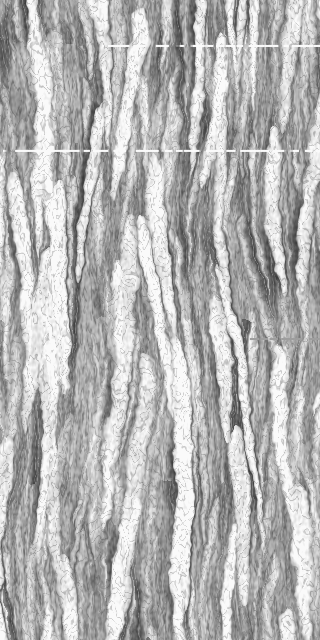
This texture map is drawn by a WebGL 1 fragment shader. Its source:

```glsl
precision highp float;
uniform vec2 u_resolution;

// Plate cells (width, length), in canvas widths
const vec2 SLIVER_CELL = vec2(0.045, 0.17);
const vec2 STRIP_CELL = vec2(0.075, 0.31);
const vec2 RIDGE_CELL = vec2(0.125, 0.50);
const float LEAN = 0.16;
const float EDGE = 0.0025;

// Tones
const float BED_TONE = 0.72;
const float SLIVER_TONE = 0.83;
const float STRIP_TONE = 0.92;
const float RIDGE_TONE = 1.01;
const float CRACK_TONE = 0.24;
const float LINE_DEPTH = 0.20;
const float GRAIN = 0.12;

// Seams: height, left end, tone
const vec3 SEAM_HIGH = vec3(1.857, 0.32, 1.0);
const vec3 SEAM_MID = vec3(1.529, 0.01, 1.0);
const vec3 SEAM_LOW = vec3(0.941, 0.78, 0.62);
const float SEAM_HALF = 0.0032;

vec2 hash2(vec2 p) {
  vec3 q = fract(p.xyx * vec3(0.1031, 0.1030, 0.0973));
  q += dot(q, q.yzx + 33.33);
  return fract((q.xx + q.yz) * q.zy);
}

float corner(vec2 cell, vec2 offset) {
  float angle = 6.2832 * hash2(cell).x;
  return dot(vec2(cos(angle), sin(angle)), offset);
}

// Gradient noise, about -0.7 to 0.7
float noise(vec2 p) {
  vec2 i = floor(p), f = p - i;
  vec2 u = f * f * f * (f * (f * 6.0 - 15.0) + 10.0);
  vec2 e = vec2(1.0, 0.0);
  return mix(mix(corner(i, f), corner(i + e, f - e), u.x),
             mix(corner(i + e.yx, f - e.yx), corner(i + e.xx, f - e.xx), u.x), u.y);
}

float fbm(vec2 p) {
  float sum = 0.0, amp = 1.0;
  for (int k = 0; k < 3; k++) {
    sum += amp * noise(p);
    p = p * 2.03 + 17.1;
    amp *= 0.45;
  }
  return sum;
}

// Thin level lines of a noise field: 1 on a line
float contour(float field, float width) {
  return 1.0 - smoothstep(0.0, width, abs(fract(field) - 0.5));
}

// Nearest leaning plate: inner distance, side (-1 to 1), random value
vec3 plates(vec2 p, vec2 cell, float seed) {
  vec2 g = p / cell, home = floor(g);
  vec3 best = vec3(-1.0, 0.0, 0.0);
  for (int j = -1; j <= 1; j++) {
    for (int i = -1; i <= 1; i++) {
      vec2 id = home + vec2(float(i), float(j));
      vec2 r = hash2(id + seed), s = hash2(id + seed + 57.0);
      vec2 o = (g - id - r) * cell;
      float t = o.y / (cell.y * mix(0.45, 0.95, s.x));
      float taper = sqrt(max(0.0, 1.0 - t * t * t * t)) * (0.8 + 0.25 * t);
      float x = o.x - LEAN * (2.0 * fract(r.x * 7.0 + s.y) - 1.0) * o.y;
      float d = cell.x * mix(0.14, 0.31, s.y) * taper - abs(x);
      if (d > best.x) best = vec3(d, clamp(x / 0.015, -1.0, 1.0), r.y);
    }
  }
  return best;
}

// Lays one set of plates, with the cracks beside them, over the tone below
float layPlates(float below, vec2 p, vec2 cell, float seed, float tone, float depth, float line) {
  vec3 plate = plates(p, cell, seed);
  float reach = cell.x * mix(0.08, 0.24, 0.5 - 0.5 * plate.y);
  float crack = smoothstep(-reach, 0.0, plate.x);
  crack *= depth * mix(0.25, 1.0, smoothstep(-0.1, 0.35, noise(p * vec2(6.0, 3.0) + seed)));
  below = mix(below, CRACK_TONE, crack);
  float rim = 1.0 - smoothstep(0.0, 0.010, plate.x);
  float top = tone - 0.10 * plate.z - 0.15 * rim + 0.12 * noise(p * vec2(34.0, 9.0) + seed);
  return mix(below, top * (1.0 - LINE_DEPTH * line), smoothstep(-EDGE, EDGE, plate.x));
}

float drawSeam(float tone, vec2 p, vec3 seam) {
  float band = 1.0 - smoothstep(SEAM_HALF - EDGE * 0.5, SEAM_HALF + EDGE * 0.5, abs(p.y - seam.x));
  float dash = smoothstep(-0.25, -0.12, noise(vec2(p.x * 45.0, seam.x * 9.0)));
  return mix(tone, seam.z, band * dash * step(seam.y, p.x));
}

void main() {
  vec2 p = gl_FragCoord.xy / u_resolution.x;

  // Slow bending, then ragged edges
  vec2 bent = p + vec2(0.07 * noise(p * vec2(2.6, 1.9) + 4.0), 0.0);
  vec2 ragged = bent;
  ragged.x += 0.012 * fbm(p * vec2(16.0, 12.0)) + 0.005 * noise(p * vec2(50.0, 42.0));
  ragged.y += 0.035 * fbm(p * vec2(24.0, 8.0) + 9.0);

  // Fibrous bed
  float fibre = fbm(bent * vec2(46.0, 8.0));
  float fibreLine = contour(fibre * 2.0, 0.22);
  float scaleLine = contour(fbm(ragged * vec2(22.0, 13.0) + 31.0) * 2.6, 0.17);
  float tone = BED_TONE + 0.20 * fibre + 0.10 * noise(p * vec2(7.0, 4.0));
  tone *= 1.0 - LINE_DEPTH * fibreLine;

  // Plates from deep to high
  tone = layPlates(tone, ragged, SLIVER_CELL, 11.0, SLIVER_TONE, 0.40, fibreLine);
  tone = layPlates(tone, ragged, STRIP_CELL, 139.0, STRIP_TONE, 0.55, max(scaleLine, 0.6 * fibreLine));
  tone = layPlates(tone, ragged, RIDGE_CELL, 271.0, RIDGE_TONE, 0.85, scaleLine);

  tone += GRAIN * noise(p * vec2(110.0, 64.0));
  tone = drawSeam(tone, p, SEAM_HIGH);
  tone = drawSeam(tone, p, SEAM_MID);
  tone = drawSeam(tone, p, SEAM_LOW);
  gl_FragColor = vec4(vec3(clamp(tone, 0.0, 0.98)), 1.0);
}
```
